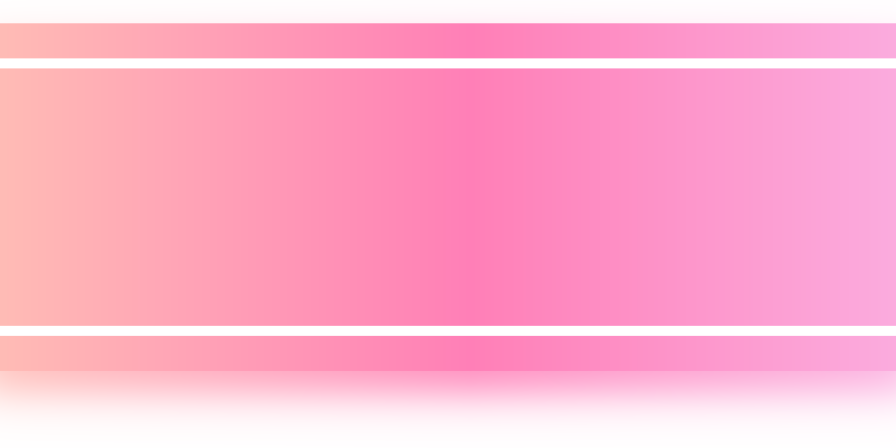
Reproduce this background procedurally as a Shadertoy shader.

```glsl
#define BAND_BOTTOM 0.172
#define BAND_TOP 0.948
#define STRIPE_INSET 0.0895
#define STRIPE_HALF 0.0112
#define PEAK_X 0.525
#define GLOW_DROP 0.052
#define GLOW_SIGMA 0.047
#define GLOW_STRENGTH 0.92
#define LEFT_PEACH vec3(0.998, 0.735, 0.710)
#define PEAK_PINK vec3(1.000, 0.498, 0.716)
#define RIGHT_ORCHID vec3(0.985, 0.672, 0.870)

// Horizontal three-colour ramp
vec3 bandColor(float x) {
    vec3 leftSide = mix(LEFT_PEACH, PEAK_PINK, clamp(x / PEAK_X, 0.0, 1.0));
    float t = clamp((x - PEAK_X) / (1.0 - PEAK_X), 0.0, 1.0);
    return mix(leftSide, RIGHT_ORCHID, t);
}

// Coverage of a shape from its signed distance
float coverage(float dist, float pixel) {
    return clamp(0.5 - dist / pixel, 0.0, 1.0);
}

// Logistic approximation of a blurred step
float softStep(float dist) {
    return 1.0 / (1.0 + exp(-1.702 * dist / GLOW_SIGMA));
}

void mainImage(out vec4 fragColor, in vec2 fragCoord) {
    vec2 uv = fragCoord / iResolution.xy;
    float aspect = iResolution.x / iResolution.y;
    float pixel = 1.0 / iResolution.y;
    vec3 ramp = bandColor(uv.x);

    // Blurred glow, dropped below the band and weaker at the sides
    float glow = softStep(uv.y - BAND_BOTTOM + GLOW_DROP)
               * softStep(BAND_TOP - GLOW_DROP - uv.y);
    float sideDist = min(uv.x, 1.0 - uv.x) * aspect;
    glow *= softStep(sideDist + GLOW_SIGMA);
    vec3 color = mix(vec3(1.0), ramp, glow * GLOW_STRENGTH);

    // Solid band
    float center = 0.5 * (BAND_BOTTOM + BAND_TOP);
    float halfHeight = 0.5 * (BAND_TOP - BAND_BOTTOM);
    float fromCenter = abs(uv.y - center);
    color = mix(color, ramp, coverage(fromCenter - halfHeight, pixel));

    // Mirrored pair of white stripes
    float stripeDist = abs(fromCenter - halfHeight + STRIPE_INSET) - STRIPE_HALF;
    color = mix(color, vec3(1.0), coverage(stripeDist, pixel));

    fragColor = vec4(color, 1.0);
}
```
